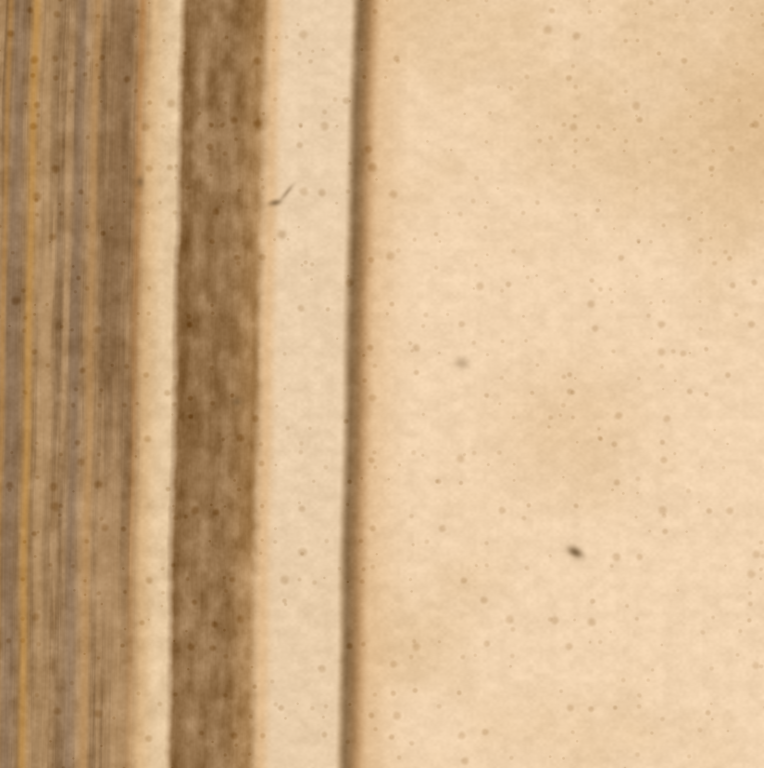
Reproduce this texture procedurally as a WebGL 1 fragment shader.

```glsl
precision highp float;
// Aged cream paper beside worn brown vertical bands and ochre page-edge streaks.
uniform vec2 u_resolution;

float hash(vec2 p) {
    return fract(sin(dot(p, vec2(127.1, 311.7))) * 43758.5453);
}

float noise(vec2 p) {
    vec2 i = floor(p), f = fract(p);
    f = f * f * (3.0 - 2.0 * f);
    return mix(mix(hash(i), hash(i + vec2(1.0, 0.0)), f.x),
               mix(hash(i + vec2(0.0, 1.0)), hash(i + 1.0), f.x), f.y);
}

float fbm(vec2 p) {
    float sum = 0.0, amp = 0.5;
    for (int i = 0; i < 4; i++) {
        sum += amp * noise(p);
        p = p * 2.03 + 17.3;
        amp *= 0.5;
    }
    return sum;
}

// Soft strip from a to b with separate edge widths
float band(float x, float a, float b, float softA, float softB) {
    return smoothstep(a - softA, a + softA, x) * (1.0 - smoothstep(b - softB, b + softB, x));
}

float ridge(float x, float center, float width) {
    float d = (x - center) / width;
    return exp(-d * d);
}

float speck(vec2 uv, vec2 center, vec2 radius, float angle) {
    vec2 d = uv - center;
    float c = cos(angle), s = sin(angle);
    d = vec2(c * d.x + s * d.y, c * d.y - s * d.x) / radius;
    return exp(-dot(d, d));
}

// Sparse random flecks, one candidate per cell
float flecks(vec2 uv, float cells, float density) {
    vec2 p = uv * cells, id = floor(p);
    vec2 center = 0.3 + 0.4 * vec2(hash(id + 3.1), hash(id + 8.7));
    float radius = 0.1 + 0.12 * hash(id + 5.3);
    float present = step(1.0 - density, hash(id));
    return present * (1.0 - smoothstep(0.3 * radius, 1.4 * radius, length(fract(p) - center)));
}

void main() {
    vec2 uv = gl_FragCoord.xy / u_resolution;
    float low = 1.0 - uv.y;

    // Bands lean slightly to the left towards the bottom
    float s = uv.x + 0.020 * low + 0.003 * (noise(vec2(uv.y * 7.0, 2.0)) - 0.5);
    float rough = s + 0.006 * (fbm(vec2(uv.x * 25.0, uv.y * 45.0)) - 0.47);

    // Paper with broad blotches and a warm rim next to the crease
    float blotch = fbm(uv * 5.0 + 4.0);
    vec3 color = mix(vec3(0.90, 0.775, 0.615), vec3(0.945, 0.83, 0.69),
                     smoothstep(0.25, 0.65, blotch + 0.12 * low));
    color = mix(color, vec3(0.88, 0.73, 0.55), 0.75 * ridge(s, 0.494, 0.032));
    color -= vec3(0.035, 0.045, 0.06) * speck(uv, vec2(0.74, 0.45), vec2(0.10, 0.08), 0.4);
    color -= vec3(0.03, 0.04, 0.05) * speck(uv, vec2(1.0, 0.85), vec2(0.09, 0.12), 0.0);

    // Pale strip left of the crease
    float pale = band(s, 0.352, 0.462, 0.008, 0.006);
    color = mix(color, vec3(0.91, 0.805, 0.67), 0.8 * pale);
    color = mix(color, vec3(0.87, 0.70, 0.50), 0.7 * ridge(s, 0.359, 0.010));

    // Crease: sharp on the left, fading to the right
    float crease = band(s, 0.464, 0.490, 0.008, 0.012);
    vec3 creaseColor = mix(vec3(0.52, 0.41, 0.28), vec3(0.72, 0.54, 0.35),
                           smoothstep(0.464, 0.496, s));
    creaseColor += 0.10 * (fbm(vec2(uv.x * 60.0, uv.y * 25.0)) - 0.47);
    color = mix(color, creaseColor, crease);

    // Wide brown band with vertical wear
    float grain = fbm(vec2(s * 75.0, uv.y * 9.0));
    float wear = fbm(vec2(s * 60.0, uv.y * 38.0) + 9.0);
    vec3 brown = vec3(0.59, 0.455, 0.305) + 0.17 * (grain - 0.47) + 0.22 * (wear - 0.47);
    brown += vec3(0.07, 0.05, 0.02) * smoothstep(0.30, 0.35, s);
    brown -= 0.05 * ridge(s, 0.247, 0.010);
    color = mix(color, brown, band(rough, 0.240, 0.350, 0.006, 0.009));

    // Narrow cream strip with a warm left side
    float cream = band(rough, 0.192, 0.238, 0.010, 0.005);
    vec3 creamColor = mix(vec3(0.84, 0.69, 0.50), vec3(0.90, 0.785, 0.63),
                          smoothstep(0.195, 0.225, s)) + 0.10 * (wear - 0.47);

    // Streaked page edges: grey and brown fibres with ochre lines
    float fibre = fbm(vec2(s * 95.0, uv.y * 3.5) + 21.0);
    vec3 edges = mix(vec3(0.53, 0.41, 0.28), vec3(0.70, 0.56, 0.40), smoothstep(0.22, 0.72, fibre));
    edges += 0.20 * (wear - 0.47);
    edges = mix(edges, vec3(0.56, 0.46, 0.37), 0.6 * (ridge(s, 0.026, 0.010) + ridge(s, 0.108, 0.008)));
    edges = mix(edges, vec3(0.72, 0.58, 0.41), 0.55 * ridge(s, 0.068, 0.010));
    edges = mix(edges, vec3(0.70, 0.52, 0.30), 0.7 * ridge(s, 0.013, 0.004));
    edges = mix(edges, vec3(0.76, 0.57, 0.31), 0.8 * ridge(s, 0.047, 0.006));
    edges = mix(edges, vec3(0.73, 0.56, 0.36), 0.7 * ridge(s, 0.128, 0.006));
    edges = mix(edges, vec3(0.55, 0.42, 0.29), 0.6 * ridge(s, 0.160, 0.016) * (1.0 - 0.8 * low));
    edges = mix(edges, vec3(0.78, 0.63, 0.45), 0.65 * ridge(s, 0.175, 0.018) * smoothstep(0.5, 1.0, low));
    edges = mix(edges, vec3(0.70, 0.48, 0.26), 0.65 * ridge(s, 0.187, 0.006) * (1.0 - 0.7 * low));
    edges = mix(edges, creamColor, cream);
    color = mix(edges, color, smoothstep(0.234, 0.243, rough));

    // Fine mottling, scattered flecks and distinct marks
    color += 0.075 * (fbm(uv * vec2(65.0, 85.0)) - 0.47) + 0.025 * (noise(uv * 230.0) - 0.5);
    float dots = 0.10 * flecks(uv, 34.0, 0.16) + 0.07 * flecks(uv + 0.37, 61.0, 0.13);
    color -= dots * vec3(0.8, 0.9, 1.0);
    float marks = speck(uv, vec2(0.753, 0.281), vec2(0.010, 0.006), -0.5)
                + 0.8 * speck(uv, vec2(0.360, 0.736), vec2(0.008, 0.004), 0.2)
                + 0.5 * speck(uv, vec2(0.376, 0.750), vec2(0.012, 0.003), 0.9)
                + 0.35 * speck(uv, vec2(0.605, 0.527), vec2(0.009, 0.008), 0.0)
                + 0.7 * speck(uv, vec2(0.183, 0.763), vec2(0.005, 0.007), 0.0)
                + 0.6 * speck(uv, vec2(0.310, 0.477), vec2(0.006, 0.005), 0.0);
    color = mix(color, vec3(0.42, 0.32, 0.20), 0.8 * clamp(marks, 0.0, 1.0));
    gl_FragColor = vec4(clamp(color, 0.0, 1.0), 1.0);
}
```
